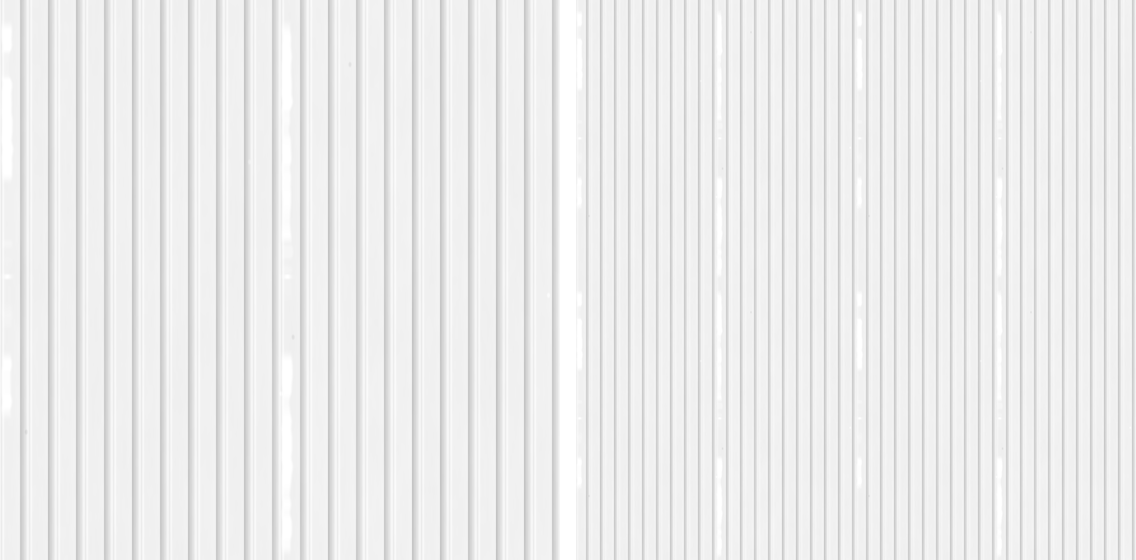
Left: one tile. Right: repeated 2 by 2.
This texture is drawn by a three.js fragment shader. Its source:

```glsl
// White ribbed panelling: vertical planks, each with a shaded groove and a
// double bead on its left, and ragged gloss streaks on every tenth plank.
// A one-dimensional plank profile is repeated, then wrapping noise adds wear.

varying vec2 vUv;

const float PLANKS = 20.0;
const float GROOVE_PHASE = 0.742;     // first groove, in plank widths
const float STREAK_EVERY = 10.0;      // planks between gloss streaks
const float GROOVE_WIDTH = 0.032;     // half width, in plank widths
const float SHADE_END = 0.21;
const vec2 BEADS = vec2(0.255, 0.375);
const float BEAD_WIDTH = 0.036;
const vec3 FACE = vec3(0.943);
const vec3 SHADE = vec3(0.885);
const vec3 GROOVE = vec3(0.765);
const vec3 BEAD = vec3(0.980);
const vec3 GLOSS = vec3(1.0);
const float GRAIN = 0.006;
const float TINT = 0.006;
const float SPECKS = 6.0;

float hash(vec2 p) {
  return fract(sin(dot(p, vec2(127.1, 311.7))) * 43758.5453);
}

// Value noise on a lattice that wraps after "period" cells
float noise(vec2 p, vec2 period) {
  vec2 i = floor(p);
  vec2 f = fract(p);
  f = f * f * (3.0 - 2.0 * f);
  vec2 a = mod(i, period);
  vec2 b = mod(i + 1.0, period);
  return mix(mix(hash(a), hash(vec2(b.x, a.y)), f.x),
             mix(hash(vec2(a.x, b.y)), hash(b), f.x), f.y);
}

float wrapNoise(vec2 uv, vec2 cells) {
  return noise(uv * cells, cells);
}

float bump(float x, float width) {
  return exp(-x * x / (width * width));
}

float band(float x, float lo, float hi, float soft) {
  return smoothstep(lo - soft, lo + soft, x)
       * (1.0 - smoothstep(hi - soft, hi + soft, x));
}

// Colour across one plank, t from 0 to 1 between groove centres
vec3 plankProfile(float t, float depth) {
  float s = fract(t + 0.5) - 0.5;
  vec3 color = FACE + 0.008 * smoothstep(0.72, 0.95, t);
  float shade = 1.0 - smoothstep(SHADE_END - 0.06, SHADE_END + 0.03, t);
  color = mix(color, SHADE + 0.12 * (t - 0.1), shade);
  color -= 0.025 * bump(t - dot(BEADS, vec2(0.5)), 0.03);
  color = mix(color, BEAD, 0.75 * bump(t - BEADS.x, BEAD_WIDTH));
  color = mix(color, BEAD, 0.95 * bump(t - BEADS.y, BEAD_WIDTH));
  color -= 0.05 * bump(s - 0.07, 0.05);
  float line = band(s, -GROOVE_WIDTH, GROOVE_WIDTH, 0.022);
  return mix(color, GROOVE, line * depth);
}

// Gloss: two long reflections per streak, with uneven edges and gaps
float glossMask(float t, vec2 uv, float id) {
  float row = id * 0.5 + 0.25;
  float broad = wrapNoise(vec2(row, uv.y), vec2(4.0, 18.0));
  float fine = wrapNoise(vec2(row, uv.y), vec2(4.0, 60.0));
  float wobble = 0.7 * broad + 0.3 * fine;
  float upper = band(uv.y, mix(0.57, 0.68, id), 0.955, 0.012);
  float lower = band(uv.y, mix(0.015, 0.26, id), 0.365, 0.012);
  float body = max(upper, lower);
  float across = band(t, 0.31 + 0.04 * fine, 0.55 + 0.20 * wobble, 0.06);
  float gaps = mix(1.0, smoothstep(0.15, 0.55, wobble), mix(0.35, 0.75, id));
  float faint = 0.4 * smoothstep(0.55, 0.8, wobble)
              * band(uv.y, 0.04, 0.96, 0.02);
  float glint = band(uv.y, 0.502, 0.510, 0.003) * bump(t - 0.52, 0.14);
  return max(across * max(body * gaps, faint), glint);
}

void main() {
  float u = vUv.x * PLANKS - GROOVE_PHASE;
  float t = fract(u);
  float plank = mod(floor(u), PLANKS);
  float groove = mod(floor(u + 0.5), PLANKS);

  // Planks, with a slightly different depth for each groove
  float depth = mix(0.78, 1.0, hash(vec2(groove, 3.0)));
  depth *= 0.94 + 0.12 * wrapNoise(vUv, vec2(PLANKS, 12.0));
  vec3 color = plankProfile(t, min(depth, 1.0));
  color += TINT * (hash(vec2(plank, 9.0)) - 0.5);

  // Soft mottling and fine vertical grain
  color += GRAIN * (wrapNoise(vUv, vec2(30.0, 10.0)) - 0.5);
  color += GRAIN * (wrapNoise(vUv, vec2(240.0, 40.0)) - 0.5);

  // Gloss streaks
  if (mod(plank, STREAK_EVERY) > STREAK_EVERY - 1.5) {
    float id = floor(plank / STREAK_EVERY);
    color = mix(color, GLOSS, glossMask(t, vUv, id));
  }

  // A few tiny pale or grey chips
  for (float i = 0.0; i < SPECKS; i++) {
    vec2 center = vec2(hash(vec2(i, 21.0)), hash(vec2(i, 47.0)));
    vec2 d = fract(vUv - center + 0.5) - 0.5;
    float chip = 1.0 - smoothstep(0.001, 0.004, length(d * vec2(1.0, 0.6)));
    color += chip * mix(-0.06, 0.035, mod(i, 2.0));
  }

  gl_FragColor = vec4(clamp(color, 0.0, 1.0), 1.0);
}
```
